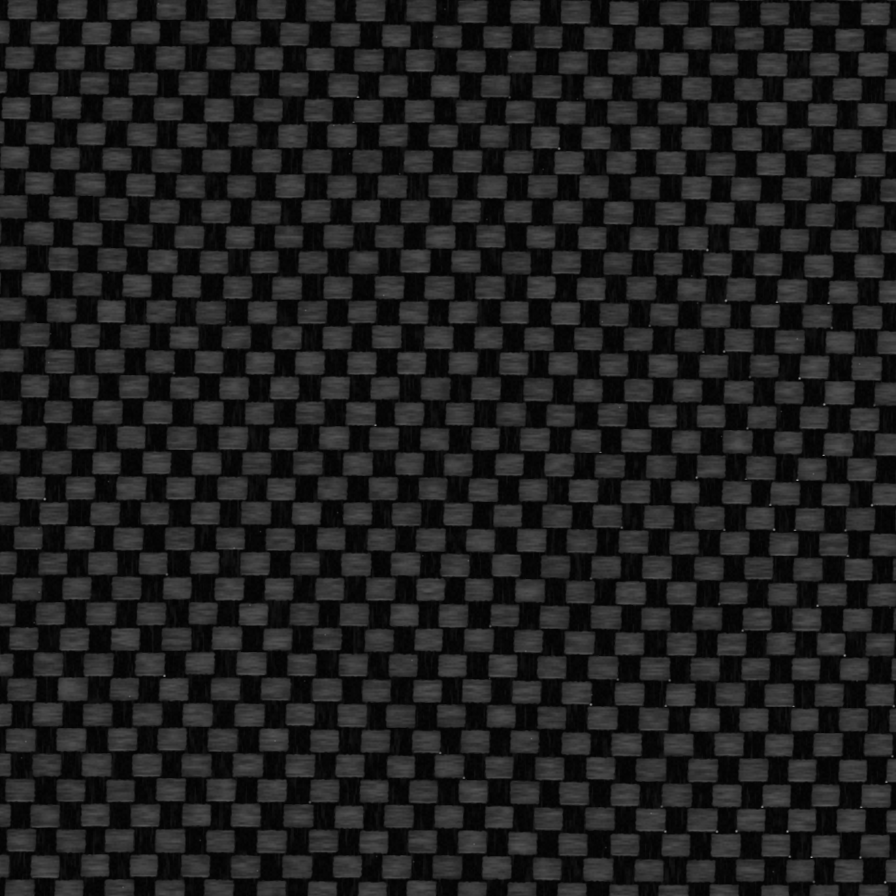
Write a WebGL 2 fragment shader that draws this texture.

```glsl
#version 300 es
precision highp float;
// Plain-weave carbon cloth: grey weft tiles in a staggered checker over black
// warp. Each tile is a soft rounded box with fibre streaks and its own jitter;
// the grid is slightly skewed and wavy, with bright specks at some corners.
uniform vec2 u_resolution;
out vec4 outColor;

const vec2 REPEATS = vec2(17.8, 35.5);    // tiles across, rows up
const vec2 ANCHOR = vec2(0.4053, 0.651);  // centre of one tile
const vec2 SKEW = vec2(-0.031, 0.008);    // lean of columns and rows
const vec2 TILE_HALF = vec2(0.0162, 0.0126);
const vec3 WARP_BLACK = vec3(0.022);
const vec3 WARP_SHEEN = vec3(0.075);
const vec3 WEFT_DARK = vec3(0.13);
const vec3 WEFT_LIGHT = vec3(0.345);
const vec3 SPECK_COLOR = vec3(0.68);

float hash(vec2 p) {
  vec3 q = fract(p.xyx * vec3(0.1031, 0.1030, 0.0973));
  q += dot(q, q.yzx + 33.33);
  return fract((q.x + q.y) * q.z);
}

float noise(vec2 p) {
  vec2 i = floor(p), f = fract(p);
  f = f * f * (3.0 - 2.0 * f);
  return mix(mix(hash(i), hash(i + vec2(1, 0)), f.x),
             mix(hash(i + vec2(0, 1)), hash(i + vec2(1, 1)), f.x), f.y);
}

float roundedBox(vec2 p, vec2 halfSize, float radius) {
  vec2 d = abs(p) - halfSize + radius;
  return length(max(d, 0.0)) + min(max(d.x, d.y), 0.0) - radius;
}

// Coverage inside a distance field, faded over the given width.
float fill(float dist, float softness) {
  return 1.0 - smoothstep(-softness, softness, dist);
}

// Streaks of fibre running along x, in two finenesses.
float fibres(vec2 p, float seed) {
  float coarse = noise(p * vec2(45.0, 230.0) + seed * 91.0);
  float fine = noise(p * vec2(110.0, 440.0) + seed * 57.0);
  return 0.5 * coarse + 0.5 * fine;
}

// Skewed, gently waving cloth coordinates, in repeats.
vec2 clothGrid(vec2 p) {
  vec2 d = p - ANCHOR;
  vec2 wave = vec2(noise(p * 5.0), noise(p * 4.0 + 17.0)) - 0.5;
  return (d + SKEW * d.yx + 0.004 * wave) * REPEATS;
}

vec3 warpColor(vec2 p) {
  float sheen = fibres(p.yx, 3.0);
  return mix(WARP_BLACK, WARP_SHEEN, smoothstep(0.45, 1.0, sheen));
}

vec3 weftColor(vec2 p, vec2 local, float seed) {
  vec2 across = local / TILE_HALF;
  float bulge = 1.0 - 0.22 * across.x * across.x - 0.16 * across.y * across.y;
  float tone = 0.15 + 0.75 * fibres(p, seed) + 0.16 * (seed - 0.5);
  return mix(WEFT_DARK, WEFT_LIGHT, clamp(tone, 0.0, 1.0)) * bulge;
}

void main() {
  vec2 p = gl_FragCoord.xy / u_resolution;
  float pixel = 1.0 / min(u_resolution.x, u_resolution.y);
  float softness = max(0.0016, pixel);

  // Nearest tile, odd rows shifted by half a repeat.
  vec2 grid = clothGrid(p);
  float row = floor(grid.y + 0.5);
  grid.x -= 0.5 * mod(row, 2.0);
  vec2 cell = vec2(floor(grid.x + 0.5), row);
  vec2 id = cell + 100.0;
  float seed = hash(id);
  vec2 jitter = vec2(hash(id + 11.3), hash(id + 27.7)) - 0.5;
  vec2 local = (grid - cell) / REPEATS - jitter * vec2(0.0022, 0.0014);

  // Weft tile over warp, with a frayed edge.
  vec2 size = TILE_HALF * (1.0 + 0.06 * (hash(id + 41.9) - 0.5));
  float fray = 0.0012 * (noise(p * 330.0) - 0.5);
  float tile = roundedBox(local, size, 0.0025) + fray;
  vec3 color = mix(warpColor(p), weftColor(p, local, seed), fill(tile, softness));

  // Fine light thread along the lower edge of some tiles.
  float thread = roundedBox(local + vec2(0.0, size.y - 0.0012),
                            vec2(size.x * 0.85, 0.0006), 0.0005);
  color += 0.10 * step(0.5, hash(id + 63.1)) * fill(thread, softness);

  // Glints at lower corners, commoner toward the lower right.
  float side = hash(id + 71.7) < 0.5 ? -1.0 : 1.0;
  float chance = 0.03 + 0.25 * smoothstep(0.4, 0.9, p.x) * smoothstep(0.95, 0.4, p.y);
  float glint = length(local - vec2(side, -1.0) * size) - 0.0010;
  float shown = step(hash(id + 83.3), chance) * (0.4 + 0.6 * seed);
  color = mix(color, SPECK_COLOR, shown * fill(glint, softness));

  // Sparse dust and fine grain.
  vec2 dustCell = floor(p * 60.0);
  vec2 dustSpot = 0.2 + 0.6 * vec2(hash(dustCell + 5.1), hash(dustCell + 9.7));
  float dust = length(fract(p * 60.0) - dustSpot) / 60.0 - 0.0004;
  color += 0.22 * step(0.98, hash(dustCell + 2.3)) * fill(dust, softness);
  color += 0.025 * (noise(p * 420.0) - 0.5);
  outColor = vec4(clamp(color, 0.0, 1.0), 1.0);
}
```
